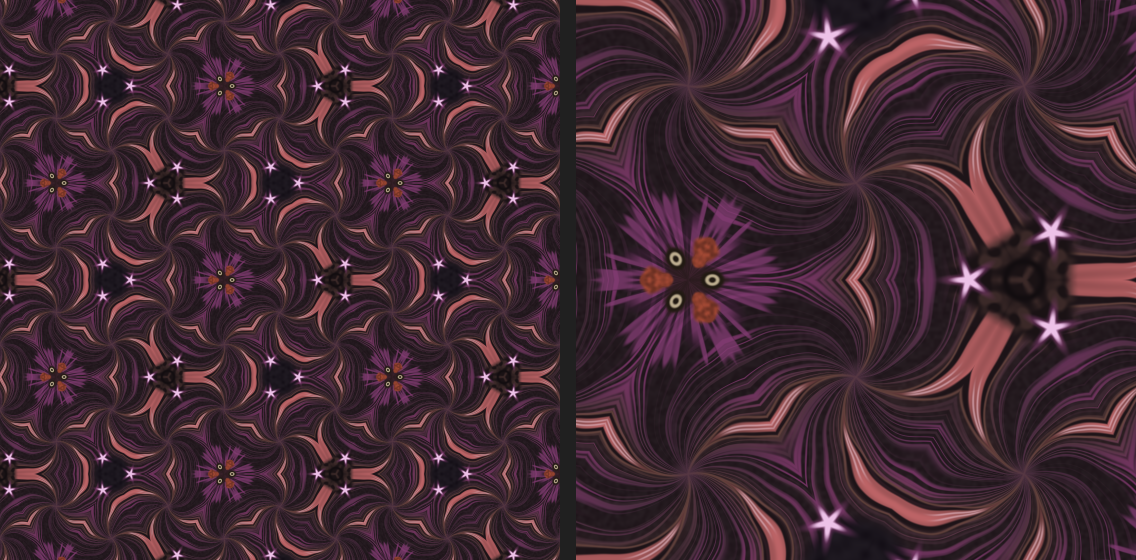
Left: the whole. Right: its middle third, enlarged.
Write a three.js fragment shader that draws this pattern.

```glsl
// Kaleidoscope of twisted filament swirls with dark, brown and ember corner stars.
// Mirrors fold the plane into one triangle (corners A, B, C) around a swirl;
// noise sampled along the spiral phase draws the threads, four arms the bright horns.
varying vec2 vUv;

const vec2 A = vec2(-0.1, -0.05774);
const vec2 B = vec2(0.0, 0.11547);
const vec2 C = vec2(0.1, -0.05774);

float hash(vec2 p) {
  return fract(sin(dot(p, vec2(127.1, 311.7))) * 43758.5453);
}

float noise(vec2 p) {
  vec2 i = floor(p), f = fract(p);
  f = f * f * (3.0 - 2.0 * f);
  return mix(mix(hash(i), hash(i + vec2(1, 0)), f.x),
             mix(hash(i + vec2(0, 1)), hash(i + vec2(1, 1)), f.x), f.y);
}

// 1 inside the radius, 0 outside, with a soft rim
float disc(float d, float radius, float soft) {
  return 1.0 - smoothstep(radius - soft, radius + soft, d);
}

vec2 mirror(vec2 q, vec2 n) {
  return q - 2.0 * min(dot(q, n) + 0.05774, 0.0) * n;
}

// Fold into the triangle, with the swirl centre as origin
vec2 fold(vec2 uv) {
  vec2 cell = vec2(0.6, 0.34641);
  vec2 q = mod(uv - vec2(0.4, 0.5) + cell * 0.5, cell) - cell * 0.5 + A;
  for (int i = 0; i < 6; i++) {
    q = mirror(q, vec2(0.0, 1.0));
    q = mirror(q, vec2(0.86603, -0.5));
    q = mirror(q, vec2(-0.86603, -0.5));
  }
  return q;
}

// Forked spark with a magenta halo
vec3 addSpark(vec3 col, vec2 p, float axis) {
  float d = length(p) * (1.0 + 0.45 * cos(5.0 * (atan(p.y, p.x) - axis)));
  col = mix(col, vec3(0.48, 0.22, 0.42), 0.8 * disc(d, 0.008, 0.004));
  return mix(col, vec3(0.93, 0.76, 0.91), disc(d, 0.0052, 0.002));
}

vec3 pattern(vec2 uv) {
  vec2 q = fold(uv);
  float r = length(q);
  float phase = atan(q.y, q.x) + 12.0 * r + 0.16 * (noise(q * 45.0 + 9.0) - 0.5);
  vec2 dir = vec2(cos(phase), sin(phase));
  float grain = noise(q * 420.0);

  // Filaments
  float fine = noise(dir * 17.0 + r * 9.0 + 40.0);
  float broad = noise(dir * 5.0 + r * 6.0 + 20.0);
  float thread = 1.0 - smoothstep(0.03, 0.17, abs(fine - 0.5));
  float sheen = smoothstep(0.6, 0.85, noise(dir * 24.0 + 70.0));
  vec3 col = vec3(0.115, 0.078, 0.097) + 0.035 * grain;
  vec3 purple = mix(vec3(0.32, 0.18, 0.28), vec3(0.50, 0.21, 0.43),
                    smoothstep(0.03, 0.07, r) * smoothstep(0.35, 0.7, broad));
  col = mix(col, purple, thread * smoothstep(0.2, 0.55, broad) * 0.9);
  col = mix(col, vec3(0.30, 0.19, 0.25), sheen * 0.55);

  // Four arms: thin blades on edges AC and AB, thick horns near C and B
  vec4 armPhase = vec4(-0.87, 0.71, 2.21, 3.32);
  for (int i = 0; i < 4; i++) {
    float turn = abs(mod(phase - armPhase[i] + 3.14159, 6.28318) - 3.14159);
    float d = turn * r / sqrt(1.0 + 144.0 * r * r);
    bool horn = i == 1 || i == 2;
    float width = horn ? 0.0052 * smoothstep(0.015, 0.075, r)
                       : 0.0030 * smoothstep(0.012, 0.05, r);
    float near = exp(-turn * turn * 14.0);
    col = mix(col, vec3(0.36, 0.24, 0.235), near * (0.25 + 0.6 * thread));
    col = mix(col, vec3(0.09, 0.06, 0.075), 0.75 * disc(d, width * 1.7, 0.0008));
    col = mix(col, vec3(0.42, 0.28, 0.25), 0.8 * disc(abs(d - width * 1.9), 0.0006, 0.0006));
    vec3 salmon = mix(vec3(0.43, 0.25, 0.25), vec3(0.70, 0.37, 0.38),
                      smoothstep(0.025, 0.065, r)) * (0.8 + 0.3 * fine);
    col = mix(col, salmon, disc(d, width, 0.0007) * smoothstep(0.008, 0.03, r));
    float streak = disc(abs(d - width * 0.35), 0.0005, 0.0005);
    streak *= smoothstep(0.028, 0.038, r) * (1.0 - smoothstep(0.054, 0.066, r));
    col = mix(col, vec3(0.83, 0.64, 0.68), streak * 0.8);
  }
  col = mix(col, vec3(0.32, 0.20, 0.27), 0.75 * (1.0 - smoothstep(0.0, 0.014, r)));

  // Corner B: near-black hub; corner C: mottled brown star
  float mottle = noise(q * 170.0 + 5.0);
  float rB = length(q - B), rC = length(q - C);
  col = mix(col, vec3(0.075, 0.055, 0.085) + 0.05 * mottle, disc(rB, 0.031, 0.006));
  vec2 c = q - C;
  float starC = rC * (1.0 + 0.22 * cos(3.0 * atan(c.y, c.x)));
  vec3 brown = mix(vec3(0.10, 0.07, 0.08), vec3(0.23, 0.16, 0.155), smoothstep(0.25, 0.75, mottle));
  col = mix(col, brown, disc(starC, 0.034, 0.006));
  col = mix(col, vec3(0.07, 0.05, 0.06), disc(abs(rC - 0.011), 0.002, 0.002));

  // Corner A: purple spikes, ember patches and pale seeds
  vec2 a = q - A;
  float rA = length(a);
  float spike = noise(vec2(atan(a.y, a.x) * 16.0, rA * 45.0));
  float reach = 0.027 + 0.034 * spike;
  col = mix(col, mix(vec3(0.20, 0.11, 0.18), vec3(0.50, 0.23, 0.44), smoothstep(0.3, 0.8, spike)),
            0.8 * disc(rA, reach, 0.006));
  col = mix(col, vec3(0.15, 0.10, 0.09), 0.7 * disc(rA + 0.012 * mottle, 0.026, 0.004));
  float ember = length(a - vec2(0.0095, 0.0165)) + 0.009 * (mottle - 0.5);
  col = mix(col, vec3(0.56, 0.25, 0.18) * (0.75 + 0.4 * grain), disc(ember, 0.0105, 0.002));
  float seed = length((a - vec2(0.0145, 0.0)) * vec2(0.8, 1.0));
  col = mix(col, vec3(0.13, 0.10, 0.07), disc(seed, 0.0055, 0.001));
  col = mix(col, vec3(0.74, 0.68, 0.56), disc(abs(seed - 0.0025), 0.0009, 0.0007));

  // Sparks on the mirror edges leading to A
  col = addSpark(col, q - B - vec2(-0.0165, -0.0286), 1.0472);
  return addSpark(col, q - C - vec2(-0.033, 0.0), 0.0);
}

void main() {
  // Average 3 x 3 samples over the footprint to smooth the thin threads
  vec2 footprint = fwidth(vUv);
  vec3 sum = vec3(0.0);
  for (int y = -1; y <= 1; y++)
    for (int x = -1; x <= 1; x++)
      sum += pattern(vUv + vec2(x, y) * footprint / 3.0);
  gl_FragColor = vec4(sum / 9.0, 1.0);
}
```
